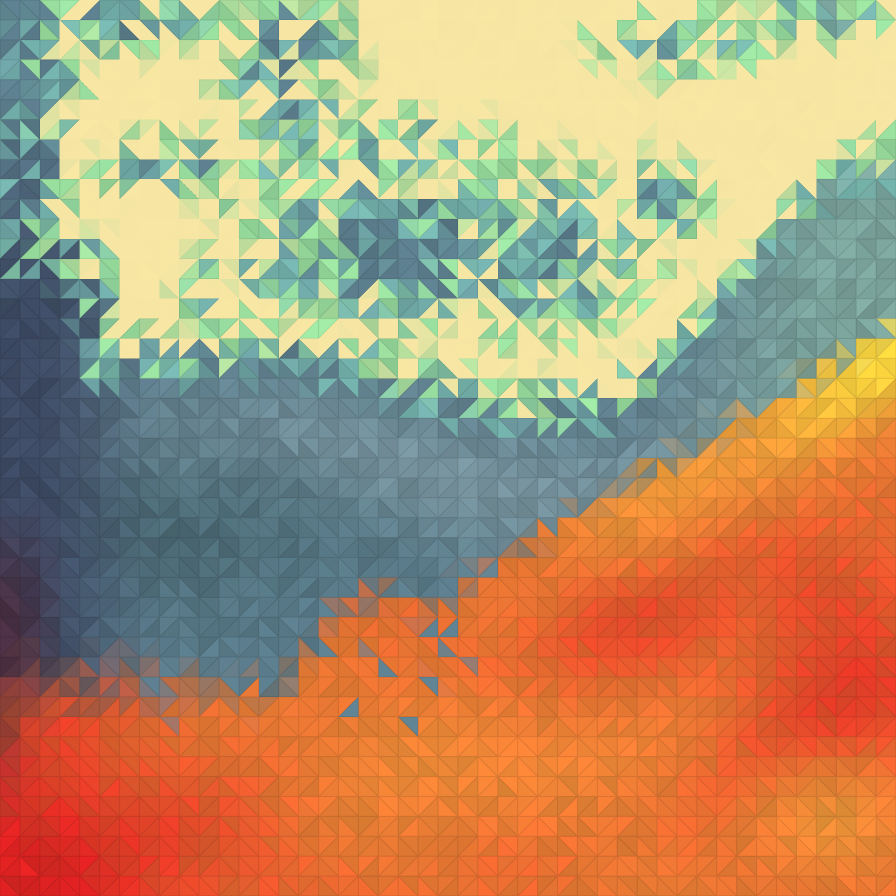
A Shadertoy shader for this background:

```glsl
// Triangle mosaic of a cool, cloudy sky over a warm sloping hillside.
// Square cells are cut along a random diagonal; every triangle takes one
// flat colour from smooth fields sampled, with jitter, at its middle.

const float CELLS = 45.0;

const vec3 CREAM  = vec3(0.97, 0.90, 0.64);
const vec3 GREEN  = vec3(0.59, 0.86, 0.61);
const vec3 TEAL   = vec3(0.45, 0.69, 0.67);
const vec3 SLATE  = vec3(0.35, 0.48, 0.54);
const vec3 MIST   = vec3(0.47, 0.58, 0.62);
const vec3 PINE   = vec3(0.29, 0.41, 0.45);
const vec3 SAGE   = vec3(0.48, 0.64, 0.61);
const vec3 NAVY   = vec3(0.24, 0.29, 0.39);
const vec3 PLUM   = vec3(0.29, 0.18, 0.26);
const vec3 ORANGE = vec3(0.92, 0.46, 0.20);
const vec3 RED    = vec3(0.86, 0.13, 0.13);
const vec3 GOLD   = vec3(0.94, 0.64, 0.23);
const vec3 YELLOW = vec3(0.98, 0.83, 0.24);

float hash(vec2 p, float seed) {
    vec3 q = fract(vec3(p.xyx) * 0.1031 + seed * 0.137);
    q += dot(q, q.yzx + 33.33);
    return fract((q.x + q.y) * q.z);
}

// Soft elliptical spot, one at its centre.
float spot(vec2 p, vec2 center, vec2 radius) {
    vec2 q = (p - center) / radius;
    return exp(-dot(q, q));
}

// Layered sines, roughly -1 to 1.
float ripple(vec2 p) {
    return 0.5 * sin(p.x * 23.0 + 2.0 * sin(p.y * 17.0))
         + 0.5 * sin(p.y * 31.0 - p.x * 13.0 + 1.7);
}

// Falling ramp: one below a, zero above b.
float fall(float a, float b, float x) {
    return 1.0 - smoothstep(a, b, x);
}

float hillTop(float x) {
    float slope = pow(clamp(2.0 * x - 1.0, 0.0, 1.0), 0.9);
    return 0.235 + 0.095 * smoothstep(0.31, 0.39, x) + 0.30 * slope;
}

float mistTop(float x) {
    return 0.57 - 0.06 * smoothstep(0.3, 0.6, x)
                + 0.28 * smoothstep(0.65, 1.0, x);
}

// Cloud amount: zero in clear cream sky, one in solid slate.
float cloudCover(vec2 p) {
    float c = fall(-0.03, 0.10, p.y - mistTop(p.x));
    c = max(c, fall(0.06, 0.17, p.x) * fall(0.63, 0.82, p.y));
    c = max(c, 0.82 * fall(0.0, 0.13, p.x));
    c = max(c, 0.85 * spot(p, vec2(0.43, 0.72), vec2(0.13, 0.075)));
    c = max(c, 0.60 * spot(p, vec2(0.59, 0.72), vec2(0.12, 0.09)));
    c = max(c, 0.50 * spot(p, vec2(0.32, 0.93), vec2(0.07, 0.13)));
    c = max(c, 0.50 * spot(p, vec2(0.22, 0.81), vec2(0.11, 0.04)));
    c = max(c, 0.38 * spot(p, vec2(0.42, 0.83), vec2(0.15, 0.05)));
    c = max(c, 0.50 * spot(p, vec2(0.74, 0.77), vec2(0.05, 0.06)));
    c = max(c, 0.75 * spot(p, vec2(0.92, 0.99), vec2(0.06, 0.03)));
    c = max(c, 0.40 * spot(p, vec2(0.76, 0.95), vec2(0.10, 0.04)));
    c = max(c, 0.45 * spot(p, vec2(0.25, 0.68), vec2(0.05, 0.05)));
    c = max(c, 0.50 * spot(p, vec2(0.12, 0.98), vec2(0.12, 0.04)));
    return clamp(c + 0.1 * ripple(p) * c * (1.0 - c), 0.0, 1.0);
}

vec3 skyColor(vec2 p, float rnd) {
    float c = cloudCover(p);
    c += (rnd - 0.5) * 3.6 * c * (1.0 - c);
    vec3 deep = mix(SLATE, MIST, spot(p, vec2(0.5, mistTop(p.x) - 0.06), vec2(0.4, 0.07)));
    deep = mix(deep, PINE, 0.9 * spot(p, vec2(0.20, 0.41), vec2(0.17, 0.08)));
    deep = mix(deep, SAGE, smoothstep(0.7, 0.95, p.x));
    deep = mix(deep, NAVY, fall(0.03, 0.20, p.x) * fall(0.65, 0.9, p.y));
    deep = mix(deep, PLUM, fall(0.0, 0.09, p.x) * fall(0.3, 0.46, p.y));
    vec3 color = mix(CREAM, GREEN, smoothstep(0.12, 0.32, c));
    color = mix(color, TEAL, smoothstep(0.36, 0.58, c));
    return mix(color, deep, smoothstep(0.58, 0.88, c));
}

vec3 hillColor(vec2 p, float rnd) {
    float depth = hillTop(p.x) - p.y;
    float red = spot(p, vec2(0.0, 0.02), vec2(0.26, 0.20));
    red = max(red, 0.60 * spot(p, vec2(0.94, 0.24), vec2(0.14, 0.15)));
    red = max(red, 0.42 * spot(p, vec2(0.70, 0.33), vec2(0.20, 0.10)));
    float gold = 0.9 * fall(0.02, 0.16, depth) * smoothstep(0.45, 0.8, p.x);
    gold = max(gold, 0.7 * spot(p, vec2(0.93, 0.09), vec2(0.09, 0.07)));
    gold = max(gold, 0.4 * spot(p, vec2(0.50, 0.15), vec2(0.25, 0.08)));
    float heat = red - gold + 0.32 * (rnd - 0.5) + 0.10 * ripple(p);
    vec3 color = mix(ORANGE, heat > 0.0 ? RED : GOLD, min(abs(heat), 1.0));
    color = mix(color, YELLOW, fall(0.03, 0.11, depth) * smoothstep(0.82, 0.98, p.x));
    return mix(color, PLUM, 0.5 * fall(0.0, 0.05, p.x) * smoothstep(0.06, 0.22, p.y));
}

vec3 mosaic(vec2 uv) {
    // Triangle lookup: mirror half of the cells, then pick a side.
    vec2 cell = floor(uv * CELLS), f = fract(uv * CELLS);
    bool mirrored = hash(cell, 1.0) > 0.5;
    if (mirrored) f.x = 1.0 - f.x;
    float side = step(f.x, f.y);
    vec2 middle = mix(vec2(0.667, 0.333), vec2(0.333, 0.667), side);
    if (mirrored) middle.x = 1.0 - middle.x;
    vec2 p = (cell + middle) / CELLS;
    float rnd = hash(cell, 3.0 + side), tone = hash(cell, 7.0 + side);
    // Ragged hill edge, with stray cool pieces below its middle.
    float stray = 0.16 * pow(tone, 9.0) * spot(p, vec2(0.42, 0.2), vec2(0.2));
    float depth = hillTop(p.x) - p.y + 0.035 * (rnd - 0.5) - stray;
    float haze = mix(0.05, 0.018, smoothstep(0.1, 0.3, p.x));
    float hill = smoothstep(-haze, haze, depth);
    vec3 sky = skyColor(p, rnd);
    vec3 color = mix(sky, hillColor(p, tone), hill);
    // Facet shading and thin seams, kept faint in the clear sky.
    float solid = max(hill, smoothstep(0.05, 0.4, distance(sky, CREAM)));
    color *= 1.0 + (tone - 0.5) * mix(0.01, 0.17, solid);
    vec2 border = min(f, 1.0 - f);
    float seam = min(min(border.x, border.y), abs(f.x - f.y) * 0.707);
    return color * (1.0 - 0.12 * solid * fall(0.0, 0.05, seam));
}

// Four samples per pixel smooth the facet edges.
void mainImage(out vec4 fragColor, in vec2 fragCoord) {
    vec3 color = vec3(0.0);
    for (int i = 0; i < 4; i++) {
        vec2 offset = vec2(float(i % 2), float(i / 2)) * 0.5 - 0.25;
        color += mosaic((fragCoord + offset) / iResolution.xy);
    }
    fragColor = vec4(color * 0.25, 1.0);
}
```
